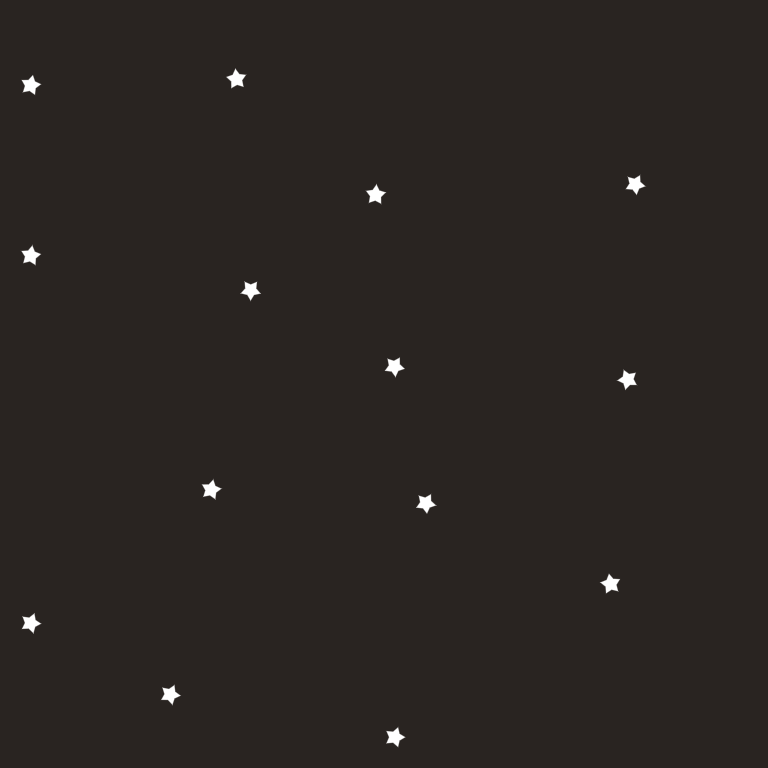
Write a WebGL 1 fragment shader that draws this pattern.

```glsl
precision highp float;
// Small white five-pointed stars scattered sparsely on a warm near-black ground.
// A low-discrepancy sequence with hashed jitter spreads the stars evenly, and
// each one is a folded star distance function turned by a random angle.

uniform vec2 u_resolution;

const float PI = 3.14159265;
const float STAR_COUNT = 14.0;
const float STAR_RADIUS = 0.0136;
const float NOTCH_RATIO = 0.56;
const float MARGIN = 0.04;
const float JITTER = 0.07;
const vec3 GROUND = vec3(0.161, 0.141, 0.129);
const vec3 STAR_WHITE = vec3(1.0);

float hash(float n) {
    return fract(sin(n * 127.1 + 11.7) * 43758.5453);
}

// Signed distance to the edges of a five-pointed star with one tip at `turn`
float starDistance(vec2 p, float radius, float notchRatio, float turn) {
    float halfSector = PI / 5.0;
    float angle = atan(p.y, p.x + 1e-7) - turn;
    angle = abs(mod(angle + halfSector, 2.0 * halfSector) - halfSector);
    vec2 folded = length(p) * vec2(cos(angle), sin(angle));
    vec2 tip = vec2(radius, 0.0);
    vec2 notch = radius * notchRatio * vec2(cos(halfSector), sin(halfSector));
    vec2 edge = notch - tip;
    vec2 outward = normalize(vec2(edge.y, -edge.x));
    return dot(folded - tip, outward);
}

// Evenly spread position of star number `index`, kept clear of the border
vec2 starCentre(float index) {
    vec2 spread = fract(0.5 + index * vec2(0.75488, 0.56984));
    vec2 jitter = vec2(hash(index), hash(index + 31.0)) - 0.5;
    return clamp(spread + JITTER * jitter, MARGIN, 1.0 - MARGIN);
}

void main() {
    float shortSide = min(u_resolution.x, u_resolution.y);
    vec2 extent = u_resolution / shortSide;
    vec2 uv = gl_FragCoord.xy / shortSide;
    float softness = 0.8 / shortSide;

    // Union of all stars
    float nearest = 1.0;
    for (float i = 0.0; i < STAR_COUNT; i += 1.0) {
        vec2 offset = uv - starCentre(i) * extent;
        float turn = 2.0 * PI * hash(i + 67.0);
        nearest = min(nearest, starDistance(offset, STAR_RADIUS, NOTCH_RATIO, turn));
    }

    float coverage = 1.0 - smoothstep(-softness, softness, nearest);
    gl_FragColor = vec4(mix(GROUND, STAR_WHITE, coverage), 1.0);
}
```
